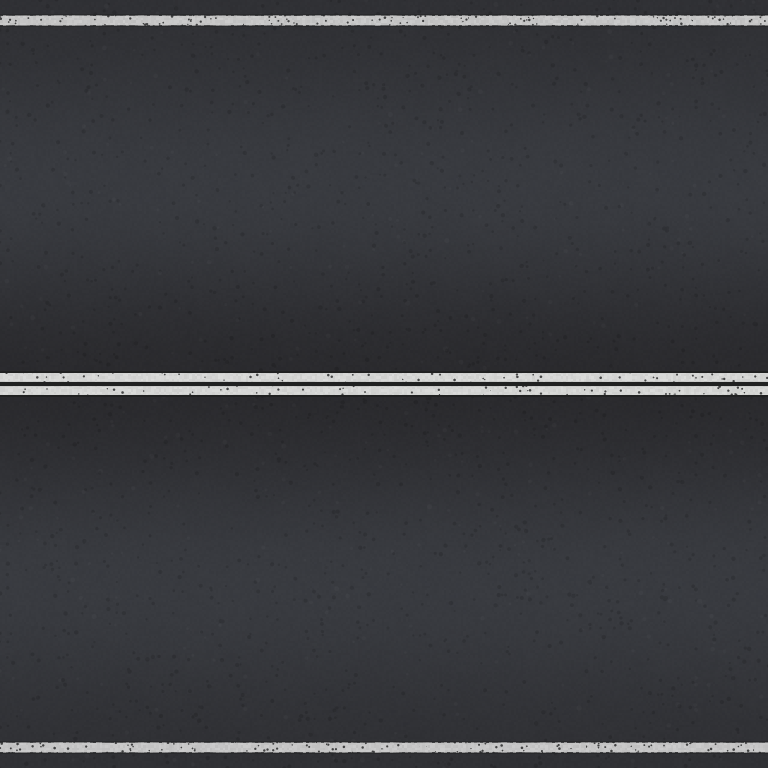
Give the GLSL for this texture, as a Shadertoy shader.

```glsl
const vec3 ASPHALT_DARK = vec3(0.165, 0.165, 0.178);
const vec3 ASPHALT_LIGHT = vec3(0.222, 0.230, 0.250);
const vec3 SEAM = vec3(0.125, 0.128, 0.130);
const vec3 CENTER_PAINT = vec3(0.835, 0.838, 0.832);
const vec3 EDGE_PAINT = vec3(0.775, 0.775, 0.775);

const float CENTER_OFFSET = 0.0085;
const float EDGE_OFFSET = 0.4733;
const float CENTER_HALF_WIDTH = 0.0058;
const float EDGE_HALF_WIDTH = 0.0064;

vec3 hash3(vec2 cell) {
    vec3 p = fract(vec3(cell.xyx) * vec3(0.1031, 0.1030, 0.0973));
    p += dot(p, p.yxz + 33.33);
    return fract((p.xxy + p.yzz) * p.zyx);
}

// Coverage of a horizontal band, softened over one pixel
float band(float y, float center, float halfWidth, float px) {
    return clamp((halfWidth - abs(y - center)) / px + 0.5, 0.0, 1.0);
}

// Cellular dots: each cell holds a dot with the given probability
float specks(vec2 uv, float cells, float density, float px) {
    vec2 p = uv * cells;
    vec2 base = floor(p);
    float cover = 0.0;
    for (int j = -1; j <= 1; j++) {
        for (int i = -1; i <= 1; i++) {
            vec2 cell = base + vec2(i, j);
            vec3 h = hash3(cell);
            float present = step(h.z, density);
            float radius = mix(0.25, 0.55, fract(h.z * 91.7));
            float d = length(p - cell - h.xy) - radius;
            cover = max(cover, present * clamp(0.5 - d / (px * cells), 0.0, 1.0));
        }
    }
    return cover;
}

// Layered sines for slow variation along the road
float drift(vec2 uv) {
    return (sin(uv.x * 17.0 + 3.0 * sin(uv.y * 11.0))
          + sin(uv.x * 41.0 - uv.y * 29.0 + 1.7)
          + sin(uv.x * 73.0 + uv.y * 53.0)) / 3.0;
}

// Lane tone: light mid-lane, darkest beside the center line
vec3 asphalt(vec2 uv, float fromCenter, float px) {
    float inner = smoothstep(0.0, 0.25, fromCenter);
    float outer = 1.0 - 0.6 * smoothstep(0.27, 0.49, fromCenter);
    vec3 color = mix(ASPHALT_DARK, ASPHALT_LIGHT, inner * outer);
    float grain = hash3(floor(uv * 320.0)).x - 0.5;
    color += 0.010 * grain + 0.002 * drift(uv);
    color *= 1.0 - 0.13 * specks(uv, 190.0, 0.05, px);
    return color + 0.018 * specks(uv + 3.7, 170.0, 0.012, px);
}

// Worn paint: faint mottling, with dark chips in loose clusters
vec3 wornPaint(vec3 paint, vec2 uv, float chipDensity, float px) {
    float mottling = hash3(floor(uv * 300.0) + 71.0).y - 0.5;
    float density = chipDensity * (1.0 + 0.7 * drift(uv));
    float chips = specks(uv + 1.3, 330.0, density, px);
    return mix(paint + 0.05 * mottling, SEAM, 0.8 * chips);
}

void mainImage(out vec4 fragColor, in vec2 fragCoord) {
    vec2 uv = fragCoord / iResolution.xy;
    float px = 1.0 / iResolution.y;
    float fromCenter = abs(uv.y - 0.5);
    vec3 color = asphalt(uv, fromCenter, px);

    // Dark seams around the markings
    float centerSeam = band(fromCenter, 0.0, 0.0168, px);
    float edgeSeam = band(fromCenter, EDGE_OFFSET, EDGE_HALF_WIDTH + 0.0018, px);
    color = mix(color, SEAM, max(centerSeam, 0.6 * edgeSeam));

    // Double center line and single edge lines
    float centerLine = band(fromCenter, CENTER_OFFSET, CENTER_HALF_WIDTH, px);
    float ragged = 0.0008 * (hash3(floor(uv.xx * 256.0)).x - 0.5);
    float edgeLine = band(fromCenter, EDGE_OFFSET, EDGE_HALF_WIDTH + ragged, px);
    color = mix(color, wornPaint(CENTER_PAINT, uv, 0.045, px), centerLine);
    color = mix(color, wornPaint(EDGE_PAINT, uv, 0.07, px), edgeLine);

    fragColor = vec4(color, 1.0);
}
```
